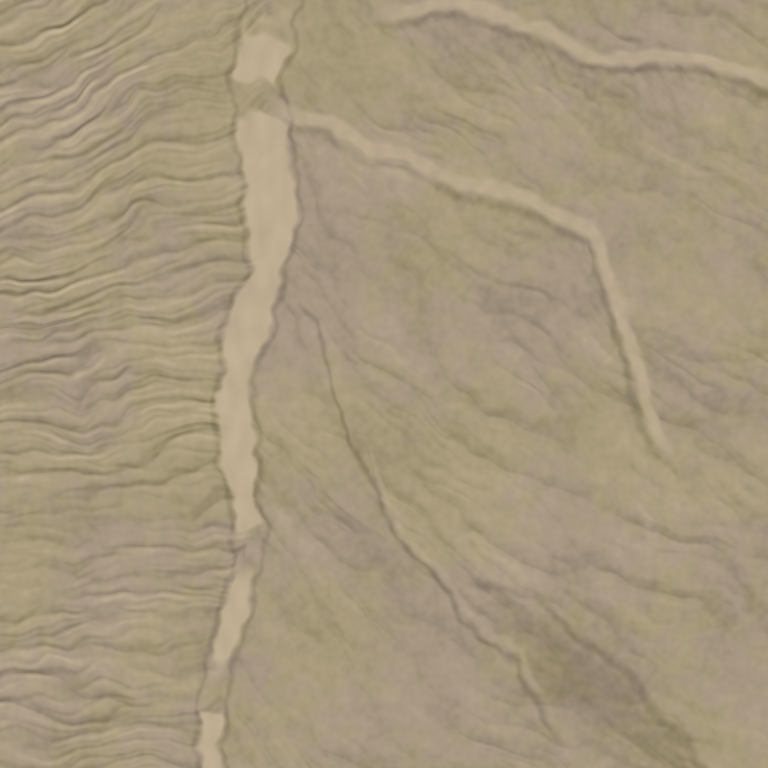
Reproduce this texture procedurally as a WebGL 2 fragment shader.

```glsl
#version 300 es
precision highp float;
// Arid eroded terrain seen from above: a pale broken crest divides fine rills on
// the left from broad gullies on the right. Stretched ridged gradient noise in
// flow coordinates gives a height that is lit; curves add the spurs and channels.
uniform vec2 u_resolution;
out vec4 fragColor;

const vec3 SOIL = vec3(0.66, 0.60, 0.50);
const vec3 SHADE = vec3(0.49, 0.44, 0.355);
const vec3 PALE = vec3(0.775, 0.705, 0.59);
const vec3 OLIVE = vec3(-0.012, -0.004, -0.028);
const vec3 MAUVE = vec3(-0.012, -0.014, 0.008);

float hash(vec2 cell) {
  vec3 q = fract(cell.xyx * 0.1031);
  q += dot(q, q.yzx + 33.33);
  return fract((q.x + q.y) * q.z);
}

float cornerSlope(vec2 cell, vec2 offset) {
  float angle = 6.2832 * hash(cell);
  return dot(vec2(cos(angle), sin(angle)), offset);
}

// Gradient noise, roughly -1 to 1
float noise(vec2 p) {
  vec2 i = floor(p), f = fract(p), e = vec2(0.0, 1.0);
  vec2 s = f * f * f * (f * (f * 6.0 - 15.0) + 10.0);
  float low = mix(cornerSlope(i, f), cornerSlope(i + e.yx, f - e.yx), s.x);
  float high = mix(cornerSlope(i + e, f - e), cornerSlope(i + e.yy, f - e.yy), s.x);
  return 1.4 * mix(low, high, s.y);
}

vec2 warp(vec2 p, float frequency, float amount) {
  return p + amount * vec2(noise(p * frequency + 40.0), noise(p * frequency + 71.0));
}

float crestX(float y) {
  return 0.285 + 0.075 * y + 0.016 * cos(15.0 * (y - 0.28));
}

// Lines of the two pale spurs and the two main channels, as y over x
float curveY(int kind, float x) {
  if (kind == 0) return 0.86 - 0.38 * (x - 0.36) - 0.25 * smoothstep(0.76, 0.88, x);
  if (kind == 1) return 1.01 - 0.22 * (x - 0.48) + 0.012 * sin(22.0 * x);
  if (kind == 2) return 0.62 - 0.27 * smoothstep(0.37, 0.5, x) - 1.2 * max(x - 0.48, 0.0);
  float e = x - 0.6;
  return 0.25 - 0.2 * e - 1.9 * e * e;
}

float curveDistance(int kind, vec2 p) {
  float y = curveY(kind, p.x);
  float slope = (curveY(kind, p.x + 0.002) - y) / 0.002;
  return (p.y - y) / sqrt(1.0 + slope * slope);
}

float band(float distance, float halfWidth, float blur) {
  return 1.0 - smoothstep(halfWidth - blur, halfWidth + blur, abs(distance));
}

float range(float x, float start, float end) {
  return smoothstep(start, start + 0.03, x) * (1.0 - smoothstep(end - 0.04, end, x));
}

// Valleys lie where the noise crosses zero
float rills(vec2 flow, vec2 frequency) {
  float coarse = abs(noise(flow * frequency + 13.0));
  float fine = abs(noise(flow * frequency * 2.1 + 57.0));
  return min(coarse, 0.4) + 0.4 * min(fine, 0.4);
}

float terrain(vec2 p) {
  vec2 w = warp(warp(p, 8.0, 0.022), 27.0, 0.007);
  float d = w.x - crestX(w.y);
  float tilt = mix(0.04, 0.62, smoothstep(0.3, 1.0, w.y));
  float left = rills(vec2(d, w.y - tilt * d), vec2(5.0, 25.0));
  float bend = 0.6 * d + 0.14 * (1.0 - exp(-9.0 * max(d, 0.0)));
  float right = rills(vec2(d, w.y + bend), vec2(4.5, 12.0));
  // Short steep rills hang below the spurs
  float hang = smoothstep(0.0, -0.02, curveDistance(0, p)) * smoothstep(-0.1, -0.03, curveDistance(0, p));
  hang += smoothstep(0.0, -0.02, curveDistance(1, p)) * smoothstep(-0.16, -0.05, curveDistance(1, p));
  right += 0.4 * hang * (abs(noise(vec2(w.x + 0.45 * w.y, w.y) * vec2(38.0, 8.0))) - 0.2);
  return mix(left, right, smoothstep(-0.01, 0.01, d));
}

void main() {
  vec2 p = gl_FragCoord.xy / u_resolution;
  vec2 w = warp(warp(p, 11.0, 0.014), 38.0, 0.005);
  float d = p.x - crestX(p.y);

  // Relief light and valley shade
  float height = terrain(p);
  float tone = 1.5 * (height - terrain(p + vec2(-0.0015, 0.005))) + 0.75 * (height - 0.27);
  tone *= 0.8 + 0.5 * noise(p * 5.0 + 9.0);
  tone += 0.16 * noise(p * 7.0) + 0.15 * noise(p * 48.0) + 0.13 * noise(p * 105.0);

  // Main channels with a dim hollow between them
  float trunk = curveDistance(2, w), branch = curveDistance(3, w);
  tone -= 0.55 * band(trunk, 0.003, 0.004) * range(p.x, 0.38, 0.74);
  tone += 0.3 * band(trunk - 0.011, 0.004, 0.004) * range(p.x, 0.46, 0.72);
  tone -= 0.5 * band(branch, 0.006, 0.006) * smoothstep(0.6, 0.64, p.x);
  tone -= 0.3 * smoothstep(0.0, -0.02, branch) * smoothstep(-0.01, 0.03, trunk) * smoothstep(0.6, 0.66, p.x);

  // Pale spurs, each shaded along its lower side
  for (int kind = 0; kind < 2; kind++) {
    float across = curveDistance(kind, w);
    float reach = kind == 0 ? range(p.x, 0.35, 0.89) : smoothstep(0.48, 0.54, p.x);
    tone = mix(tone, 0.65 + 0.2 * noise(p * 60.0), 0.85 * reach * band(across, 0.009, 0.005));
    tone -= 0.45 * reach * band(across + 0.018, 0.005, 0.006);
  }

  // Broken crest, wider towards the top, with dark rims
  float halfWidth = mix(0.013, 0.032, smoothstep(0.1, 0.95, p.y)) + 0.01 * noise(vec2(p.y * 13.0, 3.0));
  float rim = abs(d + 0.009 * noise(vec2(p.y * 24.0, sign(d) * 5.0)) + 0.004 * noise(p * 55.0)) - halfWidth;
  float whole = smoothstep(-0.5, -0.3, noise(vec2(p.y * 9.0, 8.5)) + 0.3 * noise(p * 30.0));
  tone -= 0.4 * band(rim - 0.006, 0.003, 0.004);
  tone = mix(tone, 0.8 + 0.25 * noise(p * vec2(60.0, 25.0)), 0.9 * whole * smoothstep(0.003, -0.004, rim));

  // Soil colour with olive and mauve drifts
  vec3 color = mix(SOIL, tone < 0.0 ? SHADE : PALE, min(abs(tone), 1.0));
  float drift = noise(p * 6.0 + 23.0) + 0.5 * noise(p * 34.0);
  color += mix(MAUVE, OLIVE, smoothstep(-0.4, 0.4, drift)) * (1.0 - smoothstep(0.2, 0.7, tone));
  fragColor = vec4(color, 1.0);
}
```
